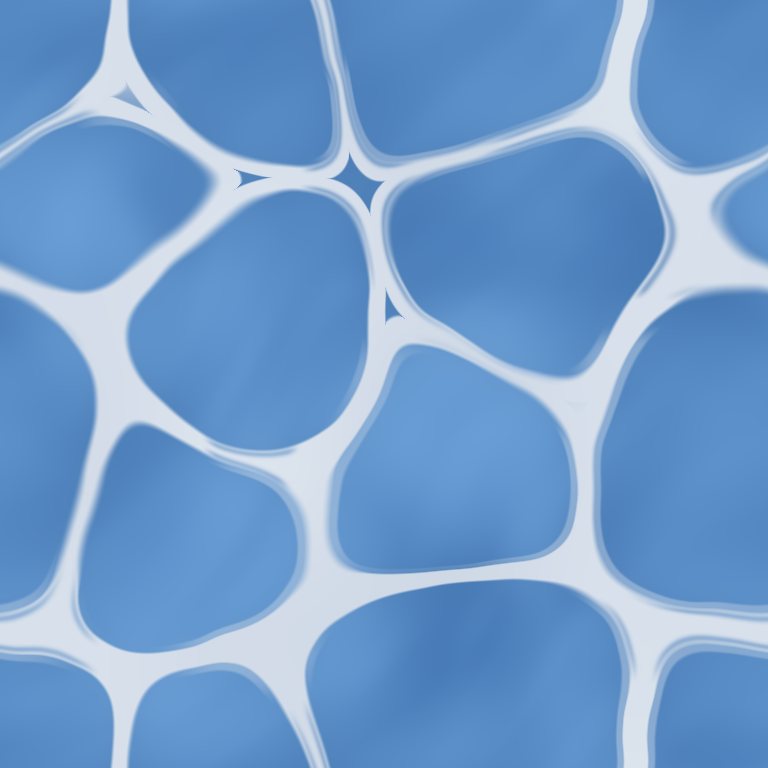
This texture is drawn by a Shadertoy shader. Its source:

```glsl
float hash(vec2 p) {
    return fract(sin(dot(p + 0.37, vec2(127.1, 311.7))) * 43758.5);
}

// Whole-number wrap, safe against rounding
vec2 wrap(vec2 cell, vec2 period) {
    return floor(mod(cell + 0.5, period));
}

// Value noise that wraps after the given period
float noise(vec2 p, vec2 period, float seed) {
    vec2 i = floor(p), f = fract(p);
    f = f * f * f * (f * (f * 6.0 - 15.0) + 10.0);
    vec2 a = wrap(i, period) + seed, b = wrap(i + 1.0, period) + seed;
    return mix(mix(hash(a), hash(vec2(b.x, a.y)), f.x),
               mix(hash(vec2(a.x, b.y)), hash(b), f.x), f.y);
}

float wrapNoise(vec2 uv, float repeats, float seed) {
    return noise(uv * repeats, vec2(repeats), seed);
}

// Cell centre in xy, size weight in z
vec3 site(vec2 cell) {
    vec2 id = wrap(cell, vec2(3.0));
    vec2 jitter = vec2(hash(id + 11.0), hash(id + 27.0)) - 0.5;
    return vec3(cell + 0.5 + 0.7 * jitter, 0.22 * hash(id + 43.0));
}

float power(vec2 p, vec3 s) {
    vec2 d = p - s.xy;
    return dot(d, d) - s.z;
}

// Rounded distance to the cell border; negative inside the junctions
float borderDistance(vec2 p) {
    vec2 base = floor(p);
    vec3 nearest = vec3(0.0);
    float best = 1e3;
    for (int y = -2; y <= 2; y++)
    for (int x = -2; x <= 2; x++) {
        vec3 s = site(base + vec2(x, y));
        float d = power(p, s);
        if (d < best) { best = d; nearest = s; }
    }
    float sum = 0.0;
    for (int y = -2; y <= 2; y++)
    for (int x = -2; x <= 2; x++) {
        vec3 s = site(base + vec2(x, y));
        float gap = distance(s.xy, nearest.xy);
        if (gap > 0.001) sum += exp(-12.0 * (power(p, s) - best) / (2.0 * gap));
    }
    return -log(sum) / 12.0;
}

// Soft painted blue with diagonal brush strokes
vec3 waterColor(vec2 uv) {
    vec2 bend = vec2(wrapNoise(uv, 3.0, 61.0), wrapNoise(uv, 3.0, 73.0)) - 0.5;
    vec2 p = uv + 0.16 * bend;
    vec2 diagonal = vec2(p.x + p.y, p.x - p.y);
    float tone = 0.46 * wrapNoise(p, 4.0, 85.0) + 0.2 * wrapNoise(p, 9.0, 97.0)
               + 0.26 * noise(diagonal * vec2(2.0, 7.0), vec2(2.0, 7.0), 109.0)
               + 0.08 * noise(diagonal * vec2(5.0, 19.0), vec2(5.0, 19.0), 115.0);
    tone = smoothstep(0.0, 0.9, tone);
    return mix(vec3(0.26, 0.46, 0.70), vec3(0.42, 0.63, 0.85), tone);
}

void mainImage(out vec4 fragColor, in vec2 fragCoord) {
    vec2 uv = fragCoord / iResolution.xy + vec2(0.17, 0.83);

    // Bent cell borders
    vec2 warp = vec2(wrapNoise(uv, 4.0, 121.0), wrapNoise(uv, 4.0, 133.0)) - 0.5;
    vec2 wobble = vec2(wrapNoise(uv, 17.0, 145.0), wrapNoise(uv, 17.0, 157.0)) - 0.5;
    float border = borderDistance(uv * 3.0 + 0.22 * warp + 0.025 * wobble);

    // Foam lines, crisp in some places and blurred in others
    float width = 0.02 + 0.025 * wrapNoise(uv, 6.0, 169.0);
    float blur = mix(0.007, 0.026, smoothstep(0.3, 0.75, wrapNoise(uv, 7.0, 181.0)));
    float foam = 1.0 - smoothstep(width - blur, width + blur, border);

    // Blue streaks within the lines and thin veils beside them
    float streak = smoothstep(0.5, 0.75, wrapNoise(uv, 8.0, 193.0));
    float offset = (border - 0.55 * width) / 0.011;
    foam *= 1.0 - 0.55 * streak * exp(-offset * offset);
    float veil = smoothstep(0.5, 0.75, wrapNoise(uv, 6.0, 205.0));
    veil *= 1.0 - smoothstep(width + 0.018, width + 0.03, border);
    foam = max(foam, 0.4 * veil);

    // Small blue pockets in some junctions
    float pocket = smoothstep(0.55, 0.62, wrapNoise(uv, 3.0, 217.0));
    foam *= 1.0 - pocket * (1.0 - smoothstep(-0.045, -0.035, border));

    vec3 water = waterColor(uv) * (1.0 - 0.05 * exp(-10.0 * max(border, 0.0)));
    vec3 foamColor = mix(vec3(0.80, 0.84, 0.895), vec3(0.87, 0.90, 0.935), wrapNoise(uv, 4.0, 229.0));
    fragColor = vec4(mix(water, foamColor, foam), 1.0);
}
```
